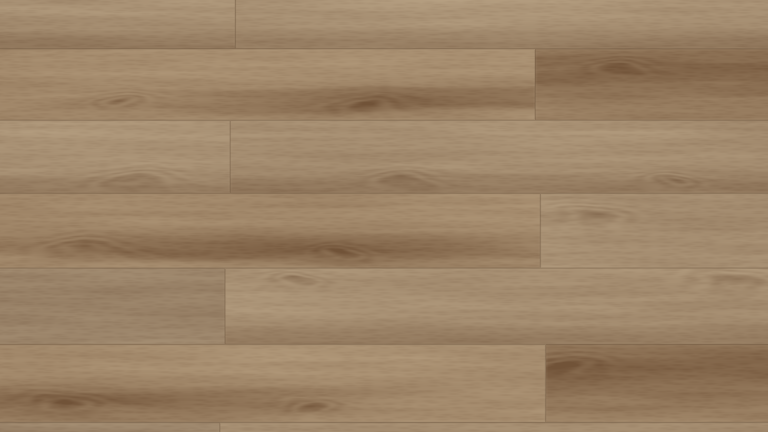
Give the GLSL for this texture, as a Shadertoy shader.

```glsl
// Oak plank floor: seven visible rows of long boards with alternating end joints.
// Rows widen slightly towards the bottom; layered sines give the bands and grain,
// Gaussian bumps bend the grain into knots, and stretched cells make the pores.

#define LIGHT_OAK vec3(0.685, 0.595, 0.480)
#define DARK_OAK  vec3(0.460, 0.350, 0.250)
#define SEAM      vec3(0.420, 0.330, 0.240)
#define ROW_TOP    0.113    // depth of the first full seam, in canvas heights
#define ROW_STEP   0.1635   // height of a row near the top
#define ROW_GROWTH 0.0019   // perspective widening per row
#define ROW_HEIGHT 0.172    // mean row height, used for grain scale
#define SEAM_HALF  0.0010
#define JOINT_REACH 0.35    // distance of end joints from the centre line
#define CONTRAST 1.55       // strength of the broad tone
#define GRAIN 0.062
#define PORES 0.085

vec2 hash2(vec2 p) {
    vec3 q = fract(p.xyx * vec3(0.1031, 0.1030, 0.0973));
    q += dot(q, q.yzx + 33.33);
    return fract((q.xx + q.yz) * q.zy);
}

// Warped sines, each octave rotated and doubled in frequency.
float layeredSines(vec2 q) {
    float sum = 0.0, amp = 0.6;
    for (int i = 0; i < 4; i++) {
        sum += amp * sin(q.x + 1.3 * sin(q.y));
        q = mat2(1.2, 1.6, -1.6, 1.2) * q + 2.3;
        amp *= 0.65;
    }
    return sum;
}

// Distance to the nearest random point.
float cellular(vec2 q) {
    vec2 cell = floor(q), f = fract(q);
    float nearest = 2.0;
    for (int j = -1; j <= 1; j++)
        for (int i = -1; i <= 1; i++) {
            vec2 o = vec2(i, j);
            nearest = min(nearest, length(o + hash2(cell + o) - f));
        }
    return nearest;
}

float bell(float x, float centre, float width) {
    float d = (x - centre) / width;
    return exp(-d * d);
}

float jointX(float row, float odd) {
    return mix(1.0, -1.0, odd) * (JOINT_REACH + 0.006 * row);
}

// Returns grain bend (x) and dark core (y) of the knots in one board.
vec2 knots(float x, float v, float row, float odd, float side) {
    vec2 sum = vec2(0.0);
    float oddV = mod(row, 4.0) > 2.0 ? 0.14 : 0.81;
    for (int i = 0; i < 3; i++) {
        float n = float(i);
        float evenX = -0.03 - 0.035 * row + 0.58 * (n - 1.0);
        float oddX = -0.755 + 0.185 * row + n * (0.43 + 0.19 * row);
        vec2 centre = mix(vec2(evenX, i == 2 ? 0.27 : 0.72 + 0.06 * n),
                          vec2(oddX, oddV), odd);
        float sameBoard = 1.0 - abs(step(jointX(row, odd), centre.x) - side);
        vec2 size = vec2(0.085, 0.025) * (0.8 + 0.5 * hash2(vec2(row + 9.0, n)).x);
        vec2 d = vec2(x - centre.x, (v - centre.y) * ROW_HEIGHT) / size;
        d += 0.14 * sin(3.1 * d.yx + row + n);
        float r2 = dot(d, d);
        sum += sameBoard * vec2(exp(-r2), exp(-12.0 * r2));
    }
    return sum;
}

void mainImage(out vec4 fragColor, in vec2 fragCoord) {
    float px = 1.0 / iResolution.y;
    float x = (fragCoord.x - 0.5 * iResolution.x) * px;
    float depth = 1.0 - fragCoord.y * px;

    // Row and board
    float k = (sqrt(ROW_STEP * ROW_STEP + 4.0 * ROW_GROWTH * (depth - ROW_TOP))
               - ROW_STEP) / (2.0 * ROW_GROWTH);
    float row = floor(k), v = k - row;
    float odd = mod(row, 2.0);
    float joint = jointX(row, odd);
    float side = step(joint, x);
    vec2 seed = hash2(vec2(row + 7.0, side * 5.0 + 3.0));

    // Broad tone of each kind of board
    vec2 knot = knots(x, v, row, odd, side);
    float y = v * ROW_HEIGHT + 0.006 * knot.x;
    float broad = layeredSines(vec2(x * 2.2, y * 28.0) + seed * 40.0);
    float sway = v + 0.06 * broad;
    float longBoard = (1.0 - odd) * (1.0 - side);
    float brownBoard = (1.0 - odd) * side * step(mod(row, 4.0), 1.0);
    float greyBoard = odd * (1.0 - side) * step(2.0, row);
    float tone = 0.82 + 0.06 * (seed.x - 0.5) + 0.055 * broad;
    float bandDepth = 0.18 + 0.17 * sin(3.0 * x + 1.2 + 0.55 * row);
    tone -= longBoard * (0.05 + bell(sway, 0.70, 0.17) * bandDepth);
    tone -= brownBoard * (0.16 + 0.26 * bell(sway, 0.30, 0.28));
    tone -= odd * (1.0 - greyBoard) * 0.22 * smoothstep(0.60, 0.95, sway);
    tone -= greyBoard * 0.13;
    tone = 0.66 + CONTRAST * (tone - 0.66);

    // Growth rings, fibres, pores and knot cores
    float rings = sin(y * 220.0 + 13.0 * knot.x + 1.8 * broad);
    tone += rings * (0.022 + 0.085 * min(knot.x, 1.0));
    tone += GRAIN * layeredSines(vec2(x * 6.0, y * 125.0) + seed.yx * 60.0);
    float pore = cellular(vec2(x * 24.0, y * 135.0) + floor(seed * 90.0));
    tone -= PORES * (1.0 - smoothstep(0.05, 0.55, pore));
    tone -= 0.08 * knot.x + 0.24 * knot.y;

    // Soft light falling off towards the corners
    vec2 fromLight = vec2(x, depth - 0.45);
    tone -= 0.07 * dot(fromLight, fromLight);
    vec3 color = mix(DARK_OAK, LIGHT_OAK, clamp(tone, -0.1, 1.12));
    color += (longBoard + brownBoard - greyBoard) * vec3(0.006, 0.0, -0.006);

    // Seams with a faint pale bevel
    float rowEdge = min(v, 1.0 - v) * ROW_HEIGHT;
    float edge = min(rowEdge, abs(x - joint));
    float bevel = 1.0 - smoothstep(0.002, 0.002 + 2.0 * px, edge);
    float seam = 1.0 - smoothstep(SEAM_HALF - px, SEAM_HALF + px, edge);
    color = mix(color, LIGHT_OAK, 0.12 * bevel);
    color = mix(color, SEAM, 0.55 * seam);
    fragColor = vec4(color, 1.0);
}
```
